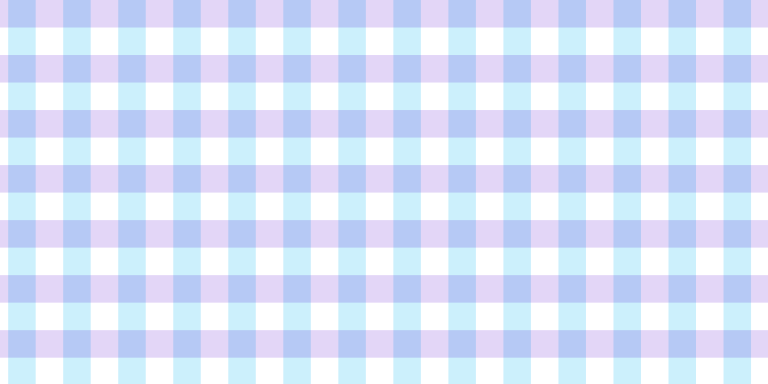
Write a WebGL 2 fragment shader that draws this pattern.

```glsl
#version 300 es
precision highp float;
// Pastel gingham: sky-blue columns and lilac rows multiplied over white.

uniform vec2 u_resolution;
out vec4 fragColor;

// Coverage of evenly spaced stripes, each half a period wide.
float stripes(float position, float center, float period, float pixel) {
    float offset = abs(fract((position - center) / period + 0.5) - 0.5) * period;
    return clamp(0.5 - (offset - 0.25 * period) / pixel, 0.0, 1.0);
}

void main() {
    // Canvas height is one unit.
    vec2 uv = gl_FragCoord.xy / u_resolution.y;
    float pixel = 1.0 / u_resolution.y;
    float period = 0.1433;

    // Rows are anchored to the top edge, columns to the left.
    float column = stripes(uv.x, 0.0571, period, pixel);
    float row = stripes(1.0 - uv.y, 0.25 * period, period, pixel);

    // Overlapping dyes multiply into periwinkle.
    vec3 skyBlue = mix(vec3(1.0), vec3(0.80, 0.94, 0.99), column);
    vec3 lilac = mix(vec3(1.0), vec3(0.89, 0.84, 0.97), row);
    fragColor = vec4(skyBlue * lilac, 1.0);
}
```
